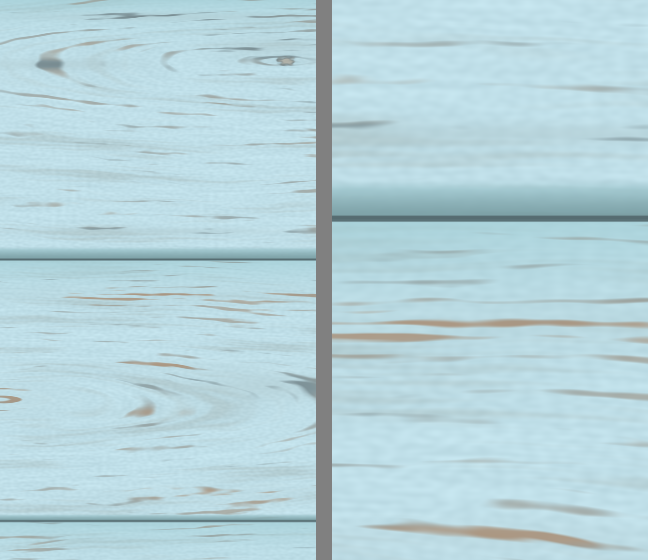
Left, the full canvas; right, a detail of the centre.
Write a Shadertoy shader that draws this texture.

```glsl
const vec3 PAINT      = vec3(0.755, 0.878, 0.915);
const vec3 PALE_GREY  = vec3(0.69, 0.79, 0.81);
const vec3 TEAL       = vec3(0.64, 0.81, 0.84);
const vec3 EDGE_SHADE = vec3(0.46, 0.60, 0.62);
const vec3 GREY_WOOD  = vec3(0.43, 0.50, 0.52);
const vec3 WARM_WOOD  = vec3(0.66, 0.55, 0.45);
const vec3 SEAM_COLOR = vec3(0.32, 0.40, 0.42);

// Lengths are fractions of the canvas height
const float PLANK_PITCH = 0.467;
const float FIRST_SEAM  = 0.0695;
const float SEAM_HALF   = 0.0018;
const float ARCH_SLOPE  = 0.14;
const vec2  ARCH_HEART  = vec2(0.0, 0.287);
const vec2  KNOT        = vec2(0.512, 0.891);
const vec2  KNOT_SIZE   = vec2(0.017, 0.008);

// Worn areas: centre xy, half size xy
const vec4 WARM_WEAR[5] = vec4[5](
    vec4(0.30, 0.475, 0.50, 0.018), vec4(0.27, 0.348, 0.20, 0.010),
    vec4(0.04, 0.287, 0.08, 0.030), vec4(0.27, 0.262, 0.14, 0.014),
    vec4(0.42, 0.118, 0.26, 0.018));
const vec4 GREY_WEAR[5] = vec4[5](
    vec4(0.30, 0.970, 0.26, 0.008), vec4(0.49, 0.915, 0.10, 0.022),
    vec4(0.10, 0.885, 0.13, 0.010), vec4(0.32, 0.587, 0.20, 0.006),
    vec4(0.47, 0.310, 0.15, 0.026));

vec2 randomGradient(vec2 cell) {
    float angle = 6.2832 * fract(sin(dot(cell, vec2(127.1, 311.7))) * 43758.5);
    return vec2(cos(angle), sin(angle));
}

float gradientNoise(vec2 p) {
    vec2 i = floor(p), f = p - i;
    vec2 u = f * f * f * (f * (f * 6.0 - 15.0) + 10.0);
    vec2 e = vec2(1.0, 0.0);
    float a = dot(randomGradient(i), f);
    float b = dot(randomGradient(i + e.xy), f - e.xy);
    float c = dot(randomGradient(i + e.yx), f - e.yx);
    float d = dot(randomGradient(i + e.xx), f - e.xx);
    return mix(mix(a, b, u.x), mix(c, d, u.x), u.y);
}

float wearAmount(vec4 areas[5], vec2 p) {
    float wear = 0.0;
    for (int i = 0; i < 5; i++) {
        vec2 q = (p - areas[i].xy) / areas[i].zw;
        wear = max(wear, exp(-dot(q, q)));
    }
    return wear;
}

// Height across the grain, bent into arches around the plank's heart
float grainHeight(vec2 p, float plank) {
    vec2 q = p - (plank > 0.5 ? KNOT : ARCH_HEART);
    float warp = 0.010 * gradientNoise(vec2(p.x * 4.0, p.y * 18.0))
               + 0.002 * gradientNoise(vec2(p.x * 18.0, p.y * 60.0));
    return length(vec2(q.x * ARCH_SLOPE, q.y)) + 0.15 * q.y + warp + plank * 3.7;
}

void mainImage(out vec4 fragColor, in vec2 fragCoord) {
    float pixel = 1.0 / iResolution.y;
    vec2 p = fragCoord * pixel;
    float row = (p.y - FIRST_SEAM) / PLANK_PITCH;
    float plank = floor(row);
    float above = fract(row) * PLANK_PITCH;
    float below = PLANK_PITCH - above;
    float g = grainHeight(p, plank);

    // Paint with soft grain and brush texture
    float broad = gradientNoise(vec2(p.x * 3.0, g * 45.0));
    float fine = gradientNoise(vec2(p.x * 9.0, g * 210.0));
    float speckle = gradientNoise(p * vec2(110.0, 230.0));
    vec3 color = mix(PAINT, PALE_GREY, smoothstep(0.0, 0.75, broad + 0.7 * fine));
    color += 0.035 * fine + 0.035 * speckle;

    // Teal tint along the upper edge of each plank
    color = mix(color, TEAL, 0.8 * exp(-below / 0.035));

    // Bare wood in thin streaks, denser in the worn areas
    float warm = wearAmount(WARM_WEAR, p);
    float grey = wearAmount(GREY_WEAR, p);
    float wear = max(warm, grey);
    float cluster = gradientNoise(vec2(p.x * 4.0, p.y * 17.0) + 9.0);
    float streak = gradientNoise(vec2(p.x * 6.0, g * 135.0) + 31.0)
                 + 0.3 * gradientNoise(vec2(p.x * 28.0, g * 240.0));
    float bare = smoothstep(0.24, 0.58, streak + 0.35 * cluster + 0.26 * wear - 0.05);
    float rust = clamp(0.3 + 0.8 * (warm - grey) + cluster, 0.0, 1.0);
    vec3 wood = mix(GREY_WOOD, WARM_WOOD, rust);
    color = mix(color, PALE_GREY, 0.5 * grey + 0.2 * warm);
    color = mix(color, wood, bare * mix(0.55, 0.85, wear));

    // Knot with a dark broken rim
    vec2 k = (p - KNOT) / KNOT_SIZE;
    float radius = length(k) + 0.5 * gradientNoise(k * 1.7);
    float rim = exp(-pow((radius - 0.75) / 0.28, 2.0));
    color = mix(color, WARM_WOOD, 0.5 * (1.0 - smoothstep(0.6, 1.1, radius)));
    color = mix(color, GREY_WOOD, rim * (0.6 + 0.5 * speckle));

    // Rounded lower edge, deeper on the upper plank
    float bevel = plank > 0.5 ? 0.026 : 0.014;
    float roll = 1.0 - smoothstep(0.0, bevel, above);
    color = mix(color, TEAL, 0.6 * smoothstep(0.0, 0.3, roll));
    color = mix(color, EDGE_SHADE, 0.85 * roll);

    // Dark gap between planks
    float gap = min(above, below) - SEAM_HALF;
    color = mix(color, SEAM_COLOR, 0.9 * (1.0 - smoothstep(-pixel, pixel, gap)));

    fragColor = vec4(clamp(color, 0.0, 1.0), 1.0);
}
```
